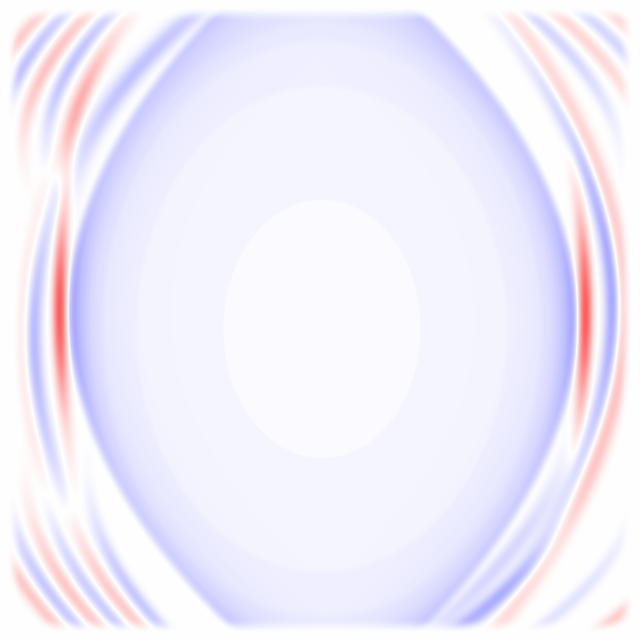
Reproduce this background procedurally as a Shadertoy shader.

```glsl
// Pale blue lens framed by curved red and blue interference streaks on white.

const float MARGIN_START = 0.010;
const float MARGIN_END = 0.034;
const vec2 LENS_CENTER = vec2(0.503, 0.486);
const float LENS_ASPECT = 1.31;
const float LEVEL_STEP = 0.02;
const vec2 LEFT_APEX = vec2(0.109, 0.512);
const vec2 RIGHT_APEX = vec2(0.900, 0.499);
const float LENS_BEND = 1.04;
const float RIM_GLOW = 0.14;
const float RIM_FALLOFF = 0.033;
const float FAN_WIDTH = 0.011;
const vec3 PAPER = vec3(0.998);

float bell(float x) { return exp(-x * x); }

// Signed distance, approximately, to the curve x = apex.x + bend * (y - apex.y)^2.
float arcDistance(vec2 p, vec2 apex, float bend) {
    float dy = p.y - apex.y;
    float slope = 2.0 * bend * dy;
    return (p.x - apex.x - bend * dy * dy) / sqrt(1.0 + slope * slope);
}

// Soft streak along an arc; span holds its middle height and its reach.
float streak(vec2 p, vec2 apex, float bend, vec2 span, float width) {
    return bell(arcDistance(p, apex, bend) / width) * bell((p.y - span.x) / span.y);
}

// Evenly spaced arcs of alternating sign.
float fan(vec2 p, vec2 apex, float spacing, float bend, vec2 span, int count, float firstSign) {
    float sum = 0.0;
    float charge = firstSign;
    for (int i = 0; i < count; i++) {
        sum += charge * streak(p, apex + vec2(spacing * float(i), 0.0), bend, span, FAN_WIDTH);
        charge = -charge;
    }
    return sum;
}

// Stepped ellipses and the glow inside both rims, as a blue (negative) charge.
float lens(vec2 p) {
    float left = arcDistance(p, LEFT_APEX, LENS_BEND);
    float right = -arcDistance(p, RIGHT_APEX, -LENS_BEND);
    float inner = min(left, right);
    float radius = length((p - LENS_CENTER) * vec2(1.0, 1.0 / LENS_ASPECT));
    float level = LEVEL_STEP;
    for (int i = 0; i < 4; i++) {
        float contour = 0.38 - 0.226 * pow(0.4, float(i));
        float softness = 0.001 + 0.003 * float(i);
        level += LEVEL_STEP * smoothstep(contour - softness, contour + softness, radius);
    }
    float waist = bell((p.y - 0.505) / 0.14);
    float rim = RIM_GLOW * exp(-max(inner, 0.0) / RIM_FALLOFF);
    rim += 0.24 * waist * exp(-max(inner, 0.0) / 0.014);
    return -(level + rim) * smoothstep(-0.010, 0.010, inner);
}

float leftStreaks(vec2 p) {
    float v = 0.64 * streak(p, vec2(0.093, 0.518), 0.31, vec2(0.515, 0.15), 0.0105);
    v -= 0.28 * streak(p, vec2(0.053, 0.479), 0.77, vec2(0.46, 0.22), 0.013);
    v += 0.10 * streak(p, vec2(0.036, 0.479), 0.65, vec2(0.45, 0.30), 0.011);
    v += 0.30 * streak(p, vec2(0.102, 0.720), 1.54, vec2(0.84, 0.11), 0.013);
    v -= 0.24 * streak(p, vec2(0.110, 0.648), 1.77, vec2(0.89, 0.17), 0.016);
    return v;
}

float rightStreaks(vec2 p) {
    float v = 0.64 * streak(p, vec2(0.915, 0.512), -0.38, vec2(0.51, 0.15), 0.0105);
    v -= 0.40 * streak(p, vec2(0.958, 0.518), -0.88, vec2(0.56, 0.30), 0.013);
    v += 0.27 * streak(p, vec2(0.974, 0.512), -0.81, vec2(0.48, 0.55), 0.014);
    v -= 0.30 * streak(p, vec2(0.901, 0.284), -2.60, vec2(0.06, 0.13), 0.014);
    v -= 0.16 * streak(p, vec2(0.898, 0.388), -1.61, vec2(0.12, 0.15), 0.014);
    return v;
}

float cornerFans(vec2 p) {
    float v = 0.24 * fan(p, vec2(-0.037, 0.766), 0.0365, 2.23, vec2(0.90, 0.12), 4, 1.0);
    v += 0.22 * fan(p, vec2(-0.026, 0.271), 0.0325, 1.84, vec2(0.07, 0.13), 6, 1.0);
    v += 0.16 * fan(p, vec2(0.973, 0.727), 0.043, -2.30, vec2(0.93, 0.13), 4, -1.0);
    v += 0.11 * fan(p, vec2(0.993, 0.245), 0.098, -2.92, vec2(0.06, 0.11), 1, -1.0);
    v += 0.20 * fan(p, vec2(1.091, 0.245), 0.049, -2.92, vec2(0.04, 0.08), 1, 1.0);
    return v;
}

// Positive charge turns the paper red, negative turns it blue.
vec3 diverging(float charge) {
    float fade = 1.0 - min(abs(charge), 1.0);
    return charge > 0.0 ? vec3(1.0, fade, fade) : vec3(fade, fade, 1.0);
}

void mainImage(out vec4 fragColor, in vec2 fragCoord) {
    vec2 p = fragCoord / iResolution.xy;
    float charge = lens(p) + leftStreaks(p) + rightStreaks(p) + cornerFans(p);

    // Fade to paper around the border.
    vec2 toBorder = min(p, 1.0 - p);
    vec2 fade = smoothstep(vec2(MARGIN_START), vec2(MARGIN_END), toBorder);
    fragColor = vec4(min(diverging(charge * fade.x * fade.y), max(PAPER, vec3(0.0, 0.0, 1.0))), 1.0);
}
```
